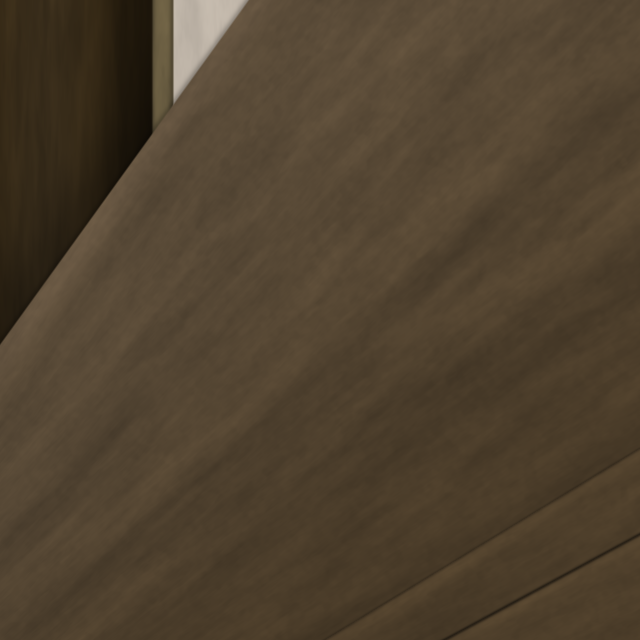
Reproduce this texture procedurally as a three.js fragment shader.

```glsl
varying vec2 vUv;

vec2 hash2(vec2 cell) {
  vec2 q = vec2(dot(cell, vec2(127.1, 311.7)), dot(cell, vec2(269.5, 183.3)));
  return fract(sin(q) * 43758.55);
}

// Soft cellular noise: scattered points blend their tones, centred on zero
float cellTone(vec2 p) {
  vec2 base = floor(p);
  float total = 0.0;
  float weights = 0.0;
  for (int j = -1; j <= 1; j++) {
    for (int i = -1; i <= 1; i++) {
      vec2 cell = base + vec2(float(i), float(j));
      vec2 point = cell + hash2(cell);
      vec2 d = p - point;
      float w = exp(-4.5 * dot(d, d));
      total += w * hash2(cell + 37.0).x;
      weights += w;
    }
  }
  return total / weights - 0.5;
}

// Fibres run along the y axis of the given coordinates
float fibres(vec2 p, float density, float stretch) {
  float sum = 0.0;
  float gain = 0.5;
  for (int i = 0; i < 4; i++) {
    sum += gain * cellTone(p * vec2(density, density / stretch) + float(i) * 19.0);
    density *= 2.1;
    gain *= 0.68;
  }
  return sum;
}

float bump(float x, float centre, float width) {
  float d = (x - centre) / width;
  return exp(-d * d);
}

float above(float x, float edge, float blur) {
  return smoothstep(edge - blur, edge + blur, x);
}

// Dark upright board, shaded toward its right side and the slanted edge
vec3 uprightBoard(vec2 uv, float edgeGap) {
  float grain = fibres(uv, 26.0, 9.0);
  vec3 wood = mix(vec3(0.175, 0.130, 0.060), vec3(0.235, 0.185, 0.110),
                  bump(uv.x, 0.07, 0.09));
  wood *= 1.0 - 0.36 * smoothstep(0.13, 0.235, uv.x);
  wood *= 1.0 - 0.30 * bump(edgeGap, 0.0, 0.07);
  return wood * (1.0 + 0.42 * grain);
}

// Narrow tan trim followed by the pale wall
vec3 trimAndWall(vec2 uv) {
  float grain = fibres(uv, 30.0, 4.0);
  vec3 trim = vec3(0.42, 0.37, 0.26) * (1.0 + 0.25 * grain);
  trim *= 1.0 - 0.28 * bump(uv.x, 0.270, 0.005);
  trim *= 1.0 - 0.35 * bump(uv.x, 0.236, 0.005);
  vec3 wall = vec3(0.75, 0.71, 0.66) * (1.0 + 0.12 * grain);
  return mix(trim, wall, above(uv.x, 0.271, 0.002));
}

// Broad slanted board whose grain fans out from a distant pole
vec3 fannedBoard(vec2 uv, float angle, float radius, float edgeGap) {
  vec2 p = vec2(angle * 2.0, radius);
  float warp = 0.012 * sin(radius * 5.0 + angle * 21.0);
  float broad = fibres(p + vec2(warp, 0.0), 13.0, 7.0);
  float fine = fibres(p, 52.0, 4.5);
  float mottle = cellTone(uv * 105.0);

  float light = smoothstep(0.52, 0.94, angle);
  vec3 wood = mix(vec3(0.292, 0.235, 0.160), vec3(0.350, 0.292, 0.218), light);
  wood *= 0.96 + 0.08 * uv.y;

  // Long tonal bands
  float bands = 0.35 * sin(angle * 67.0 + 1.2) + 0.25 * sin(angle * 139.0 + radius);
  wood *= 1.0 + 0.035 * bands;
  wood *= 1.0 - 0.10 * bump(angle, 0.815, 0.012) * (1.0 - smoothstep(1.6, 2.3, radius));
  wood *= 1.0 - 0.08 * bump(angle, 0.728, 0.010);
  wood *= 1.0 - 0.06 * bump(angle, 0.648, 0.018);
  wood *= 1.0 + 0.05 * bump(angle, 0.690, 0.014);
  wood *= 1.0 + 0.22 * broad + 0.16 * fine + 0.05 * mottle;

  // Worn bevel along the upper edge
  wood += vec3(0.035, 0.030, 0.028) * bump(edgeGap, -0.012, 0.022);
  return wood;
}

// Seam with a shadow above it and a faint lit lip below
float seam(float offset, float width, float depth) {
  float shadow = bump(offset, 0.0, width);
  float soft = bump(offset, 0.012, 0.022) * step(0.0, offset);
  float lip = bump(offset, -0.010, 0.008);
  return 1.0 - depth * shadow - 0.07 * soft + 0.07 * lip;
}

void main() {
  vec2 arm = vUv - vec2(-0.99, -0.91);
  float radius = length(arm);
  float angle = atan(arm.y, arm.x);
  float edgeGap = (angle - 0.9455) * radius;

  vec3 board = fannedBoard(vUv, angle, radius, edgeGap);
  board *= 1.0 + 0.07 * (1.0 - above(angle, 0.546, 0.001));
  board *= seam((angle - 0.546) * radius, 0.0025, 0.22);
  board *= seam((angle - 0.4953) * radius, 0.0028, 0.48);

  vec3 behind = mix(uprightBoard(vUv, edgeGap), trimAndWall(vUv),
                    above(vUv.x, 0.238, 0.002));
  behind *= 1.0 - 0.25 * bump(edgeGap, 0.0, 0.006);

  gl_FragColor = vec4(mix(board, behind, above(edgeGap, 0.0, 0.0018)), 1.0);
}
```
